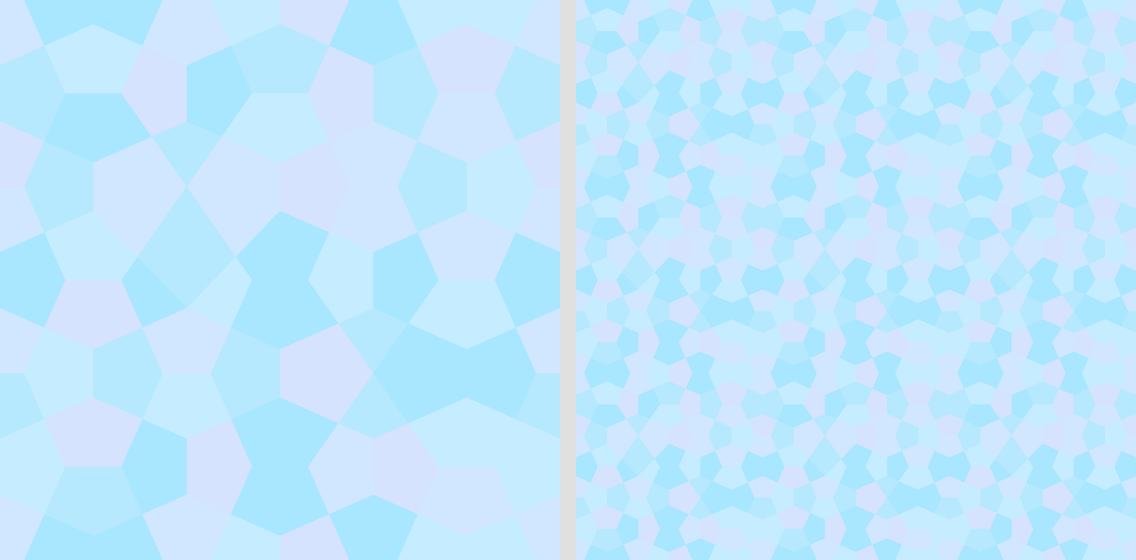
Left: one tile. Right: repeated 3 by 3.
Reproduce this pattern procedurally as a Shadertoy shader.

```glsl
// Draws a seamless tiling of flat pastel pentagons in icy blue and lilac.

const float GRID = 6.0;      // lattice nodes per canvas side
const int SUBSAMPLES = 4;    // antialiasing samples per pixel side
const int TONES = 5;
const vec2 KITE_NODE = vec2(2.0, 3.0);

float hash(vec2 p) {
    return fract(sin(dot(p, vec2(127.1, 311.7))) * 43758.5453);
}

// Half length of the short edge centred on a lattice node.
float halfEdge(vec2 node) {
    node = mod(node, GRID);
    float pinched = step(abs(node.x * node.y - 8.0), 0.5);
    return mix(0.258, 0.3, mod(node.y, 2.0)) * (1.0 - pinched);
}

// Upper reach of a vertical edge; it folds down where the kite hangs.
float upperReach(vec2 node) {
    bool folded = distance(mod(node, GRID), KITE_NODE) < 0.5;
    return folded ? -halfEdge(node) : halfEdge(node);
}

// Wraps a tile and joins the pairs that meet along the canvas border.
vec3 wrapTile(vec3 id) {
    id.xy = mod(id.xy, GRID);
    vec2 odd = mod(id.xy, 2.0);
    if (id.z < 0.5 && odd.y > 0.5 && id.x > GRID - 1.5) id.x = 0.0;
    if (id.z > 0.5 && odd.x < 0.5 && id.y > GRID - 1.5) id.y = 0.0;
    return id;
}

// Identity of the tile at p: xy = its first node, z = 1 if it stands upright.
vec3 tileId(vec2 p) {
    vec2 c = floor(p), f = p - c;
    vec2 right = c + vec2(1, 0), top = c + vec2(0, 1), far = c + 1.0;
    bool even = mod(c.x + c.y, 2.0) < 0.5;

    // Two straight lines cross each lattice square: x at bottom/top, y at left/right.
    vec2 steep = even ? vec2(halfEdge(c), 1.0 - halfEdge(far))
                      : vec2(1.0 - halfEdge(right), halfEdge(top));
    vec2 flatter = even ? vec2(1.0 - halfEdge(top), upperReach(right))
                        : vec2(upperReach(c), 1.0 - halfEdge(far));
    bool isRight = f.x > mix(steep.x, steep.y, f.y);
    bool isAbove = f.y > mix(flatter.x, flatter.y, f.x);

    // Each quarter belongs to the tile lying on one side of the square.
    vec3 leftTile = vec3(c, 1), bottomTile = vec3(c, 0);
    vec3 rightTile = vec3(right, 1), topTile = vec3(top, 0);
    vec3 id;
    if (even) id = isRight ? (isAbove ? rightTile : bottomTile)
                           : (isAbove ? topTile : leftTile);
    else      id = isRight ? (isAbove ? topTile : rightTile)
                           : (isAbove ? leftTile : bottomTile);

    // The enlarged kite covers the fold below its node.
    vec2 k = p - KITE_NODE;
    if (abs(k.x) < min(0.962 * (k.y + 0.3), 0.703 * (1.0 - k.y)))
        id = vec3(KITE_NODE, 1);
    return wrapTile(id);
}

// Shuffles the tones within every run of five tiles to keep the shares even.
int shuffledTone(vec3 id) {
    float index = id.x + GRID * id.y + GRID * GRID * id.z;
    float run = floor((index + 0.5) / 5.0);
    float slot = index - 5.0 * run;
    float stride = 1.0 + floor(4.0 * hash(vec2(run, 3.0)));
    float shift = floor(5.0 * hash(vec2(run, 8.0)));
    int tone = int(mod(slot * stride + shift + 0.5, 5.0));
    return tone == 4 && hash(vec2(index, 5.0)) < 0.25 ? 3 : tone;
}

// Lying tiles step on to a tone that none of their four upright neighbours has.
int tileTone(vec3 id) {
    int tone = shuffledTone(id);
    if (id.z > 0.5) return tone;
    bool used[TONES] = bool[TONES](false, false, false, false, false);
    for (int n = 0; n < 4; n++) {
        vec3 neighbour = vec3(id.xy + vec2(n % 2, -(n / 2)), 1);
        used[shuffledTone(wrapTile(neighbour))] = true;
    }
    int stride = 1 + int(4.0 * hash(id.xy + 0.5));
    for (int n = 0; n < 4; n++)
        if (used[tone]) tone = (tone + stride) % TONES;
    return tone;
}

vec3 tileColour(vec3 id) {
    vec3 tones[TONES] = vec3[TONES](
        vec3(0.661, 0.902, 1.000),   // sky
        vec3(0.714, 0.910, 0.996),   // pale sky
        vec3(0.773, 0.925, 1.000),   // ice
        vec3(0.816, 0.906, 1.000),   // mist
        vec3(0.835, 0.890, 0.996));  // lilac
    return tones[tileTone(id)];
}

void mainImage(out vec4 fragColor, in vec2 fragCoord) {
    vec3 sum = vec3(0.0);
    for (int j = 0; j < SUBSAMPLES; j++)
    for (int i = 0; i < SUBSAMPLES; i++) {
        vec2 offset = (vec2(i, j) + 0.5) / float(SUBSAMPLES) - 0.5;
        vec2 uv = (fragCoord + offset) / iResolution.xy;
        sum += tileColour(tileId(uv * GRID));
    }
    fragColor = vec4(sum / float(SUBSAMPLES * SUBSAMPLES), 1.0);
}
```
